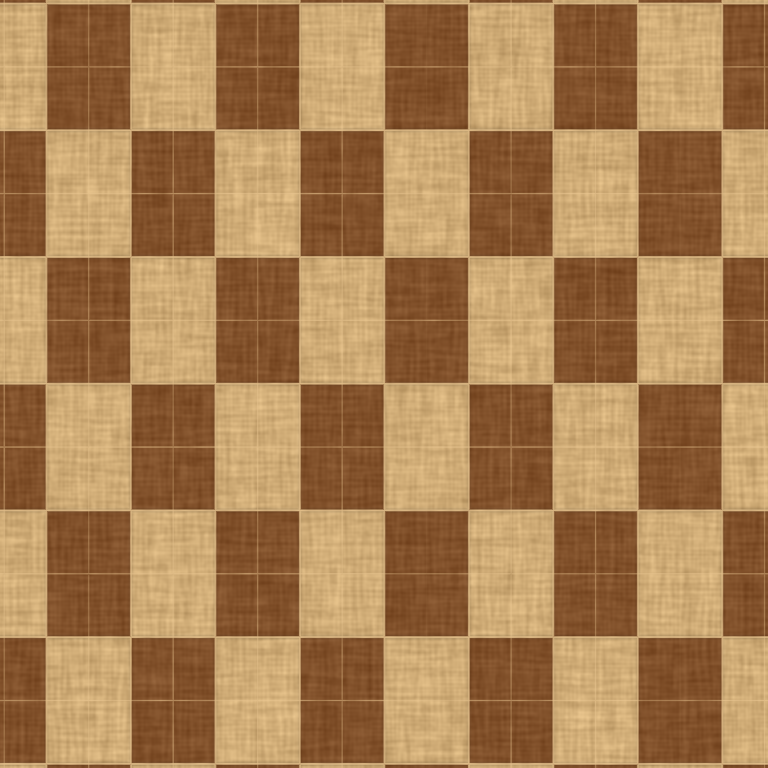
Give the GLSL for this pattern, as a Shadertoy shader.

```glsl
// Woven checkerboard of tall tan and brown cells. Cell edges carry pale seams with
// a soft shadow, fine threads cross each cell centre, and stretched gradient noise
// gives the cloth its uneven warp and weft.

#define CELL vec2(0.1100, 0.1650)
#define ORIGIN vec2(0.0605, 0.9954)
#define TAN vec3(0.815, 0.675, 0.465)
#define BROWN vec3(0.505, 0.315, 0.165)
#define SEAM vec3(0.890, 0.750, 0.540)
#define SEAM_HALF 0.0012
#define THREAD_HALF 0.0008
#define SHADOW_WIDTH 0.0028
#define THREADS 190.0
#define WEAVE 0.075

float hash(vec2 p) {
    uvec2 q = uvec2(ivec2(p)) * uvec2(1597334673u, 3812015801u);
    uint h = (q.x ^ q.y) * 1597334673u;
    h = (h ^ (h >> 15)) * 2246822519u;
    return float((h ^ (h >> 13)) >> 8) / 16777216.0;
}

// Contribution of one lattice corner
float corner(vec2 lattice, vec2 offset) {
    float angle = 6.28319 * hash(lattice);
    return dot(vec2(cos(angle), sin(angle)), offset);
}

// Gradient noise, roughly -0.7 to 0.7
float noise(vec2 p) {
    vec2 i = floor(p), f = p - i;
    vec2 u = f * f * f * (f * (f * 6.0 - 15.0) + 10.0);
    vec2 e = vec2(1.0, 0.0);
    float low = mix(corner(i, f), corner(i + e, f - e), u.x);
    float high = mix(corner(i + e.yx, f - e.yx), corner(i + 1.0, f - 1.0), u.x);
    return mix(low, high, u.y);
}

// Uneven threads running along y: fine yarn plus broader streaks
float yarn(vec2 p) {
    float fine = noise(vec2(p.x * THREADS, p.y * 22.0));
    float streak = noise(vec2(p.x * THREADS * 0.4 + 31.0, p.y * 7.0 + 9.0));
    return fine + 0.6 * streak;
}

// Soft line coverage on each axis
vec2 line(vec2 d, float halfWidth, float pixel) {
    return 1.0 - smoothstep(halfWidth - 0.75 * pixel, halfWidth + 0.75 * pixel, d);
}

void mainImage(out vec4 fragColor, in vec2 fragCoord) {
    float pixel = 1.0 / iResolution.y;
    vec2 uv = fragCoord * pixel;

    // Cell index counted rightward and downward, with distances to edge and centre
    vec2 grid = vec2(uv.x - ORIGIN.x, ORIGIN.y - uv.y) / CELL;
    vec2 cell = floor(grid);
    vec2 toCentre = abs(fract(grid) - 0.5) * CELL;
    vec2 toEdge = 0.5 * CELL - toCentre;

    // Antialiased checker: 1 in brown cells, 0 in tan cells
    vec2 inside = clamp(toEdge / (0.5 * pixel), 0.0, 1.0);
    float parity = 1.0 - 2.0 * mod(cell.x + cell.y, 2.0);
    float brown = 0.5 + 0.5 * parity * inside.x * inside.y;
    vec3 color = mix(TAN, BROWN, brown);

    // Warp and weft with a fainter mottling
    float weave = yarn(uv) + yarn(uv.yx + 5.0);
    weave += 0.4 * noise(uv * 160.0 + 70.0);
    color += WEAVE * weave * mix(1.0, 0.7, brown) * vec3(1.0, 0.98, 0.88);

    // Shadow beside the seams
    vec2 shade = exp(-toEdge * toEdge / (SHADOW_WIDTH * SHADOW_WIDTH));
    color *= 1.0 - 0.16 * max(0.6 * shade.x, shade.y);

    // Centre threads: a few columns have nearly lost theirs
    float worn = step(3.5, cell.x) * step(abs(mod(cell.x, 3.0) - 1.0), 0.5);
    vec2 strength = vec2(mix(0.40, 0.04, worn), 0.48);
    strength *= 0.8 + 0.4 * vec2(hash(cell + 40.0), hash(cell + 80.0));
    strength *= 1.0 + 0.5 * vec2(noise(uv * vec2(8.0, 45.0)), noise(uv * vec2(45.0, 8.0)));
    vec2 thread = line(toCentre, THREAD_HALF, pixel) * strength;
    color = mix(color, SEAM + 0.03, max(thread.x, thread.y));

    // Pale seams between cells
    vec2 seam = line(toEdge, SEAM_HALF, pixel) * vec2(0.72, 0.85);
    seam *= 1.0 + 0.25 * noise(uv * 60.0);
    color = mix(color, SEAM, max(seam.x, seam.y));

    fragColor = vec4(clamp(color, 0.0, 1.0), 1.0);
}
```
